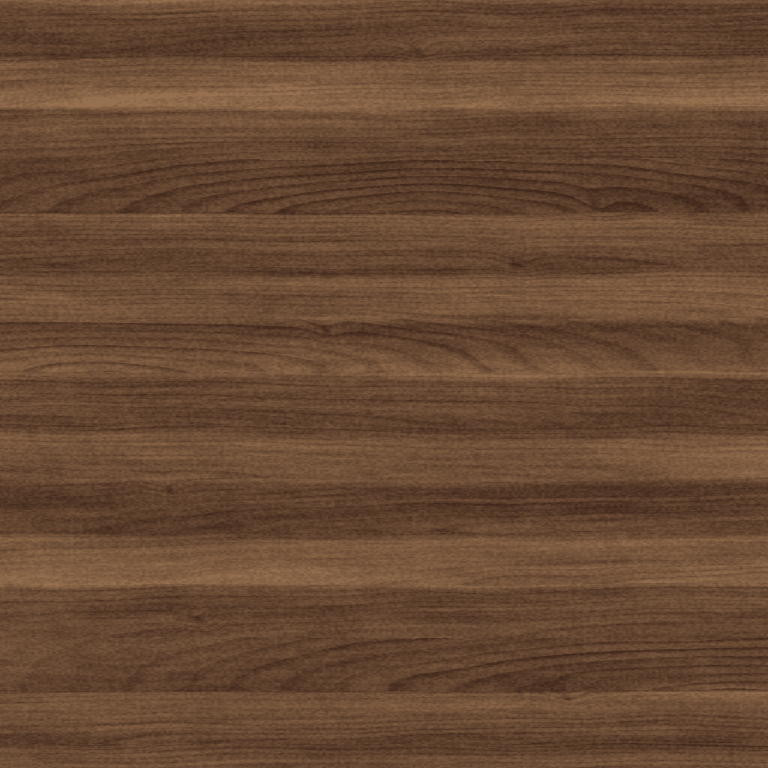
This texture is drawn by a WebGL 2 fragment shader. Its source:

```glsl
#version 300 es
precision highp float;
// Dark walnut veneer: horizontal strips, each with its own tone and slope of tone.
// Flattened elliptical growth rings give straight grain or nested arches;
// stretched noise adds fibres, cellular noise adds pores, and a loop adds knots.

uniform vec2 u_resolution;
out vec4 outColor;

const float STRIPS = 14.46;
const float CYCLE = 9.0;
const float MEAN_TONE = 0.47;
const float CONTRAST = 1.12;
const float BASE_TONE[9] = float[9](0.35, 0.69, 0.43, 0.36, 0.50, 0.60, 0.50, 0.34, 0.61);
const float TONE_SLOPE[9] = float[9](-0.16, 0.24, -0.12, -0.06, -0.38, 0.04, 0.42, -0.16, 0.06);
const vec3 DARK_WOOD = vec3(0.28, 0.18, 0.125);
const vec3 LIGHT_WOOD = vec3(0.56, 0.415, 0.292);

float hash(vec2 p) {
  vec3 q = fract(vec3(p.xyx) * 0.1031);
  q += dot(q, q.yzx + 33.33);
  return fract((q.x + q.y) * q.z);
}

float valueNoise(vec2 p) {
  vec2 i = floor(p), f = fract(p);
  f = f * f * (3.0 - 2.0 * f);
  float low = mix(hash(i), hash(i + vec2(1, 0)), f.x);
  float high = mix(hash(i + vec2(0, 1)), hash(i + vec2(1, 1)), f.x);
  return mix(low, high, f.y);
}

// Noise centred on zero
float variation(vec2 p) { return valueNoise(p) - 0.5; }

// Distance to the nearest scattered point
float cellular(vec2 p) {
  vec2 i = floor(p);
  float nearest = 2.0;
  for (int y = -1; y <= 1; y++)
    for (int x = -1; x <= 1; x++) {
      vec2 cell = i + vec2(x, y);
      vec2 point = cell + vec2(hash(cell), hash(cell + 57.3));
      nearest = min(nearest, distance(p, point));
    }
  return nearest;
}

float layeredSines(float x, float seed) {
  return 0.5 * sin(x * 5.0 + seed * 2.3) + 0.3 * sin(x * 11.0 + seed * 4.1)
       + 0.2 * sin(x * 23.0 + seed * 1.7);
}

float stripTone(float strip, float depth) {
  int k = int(mod(strip, CYCLE));
  return BASE_TONE[k] + TONE_SLOPE[k] * (depth - 0.5);
}

// Dark late wood: slow rise, quick fall, random strength per ring
float ringLine(float phase, float start) {
  float f = fract(phase);
  float line = smoothstep(start, 0.88, f) * (1.0 - smoothstep(0.88, 1.0, f));
  return line * mix(0.3, 1.0, hash(vec2(floor(phase), 7.0)));
}

// x: dark core, y: wide bulge that bends the grain
vec2 knots(vec2 uv) {
  vec2 sum = vec2(0.0);
  for (float i = 0.0; i < 7.0; i++) {
    vec2 centre = vec2(hash(vec2(i, 3.0)), (i + hash(vec2(i, 9.0))) / 7.0);
    vec2 q = (uv - centre) / vec2(0.006, 0.005);
    q.x += 0.5 * q.y;
    sum += vec2(exp(-dot(q, q)), exp(-0.06 * dot(q, q)));
  }
  return sum;
}

void main() {
  vec2 uv = gl_FragCoord.xy / u_resolution;
  vec2 knot = knots(uv);

  // Strip number and depth below its upper edge
  float s = (1.0 - uv.y) * STRIPS + 0.035 * layeredSines(uv.x, 1.0);
  float strip = floor(s), depth = s - strip;
  float k = mod(strip, CYCLE);
  float arched = (k == 3.0 || k == 6.0) ? 1.0 : 0.0;

  // Growth rings, as a distance in strip heights
  float centreX = 0.56 - 0.14 * (k - 3.0) + 0.39 * floor(strip / CYCLE);
  vec2 p = vec2((uv.x - centreX) * STRIPS / mix(26.0, 7.0, arched), depth - 1.05);
  float radius = length(p) + 0.04 * layeredSines(uv.x, strip + 3.0)
               + 0.08 * valueNoise(vec2(uv.x * 9.0, s * 2.5)) + 0.12 * knot.y;
  float rings = ringLine(radius * mix(12.0, 6.5, arched) + strip * 13.0, 0.45);
  float ringStrength = mix(0.20, 0.46 * exp(-0.4 * p.x * p.x), arched);

  // Broad tone, with strip edges from crisp to soft
  float softness = mix(0.06, 0.35, hash(vec2(k, 5.0)));
  float tone = mix(stripTone(strip - 1.0, 1.0 + depth), stripTone(strip, depth),
                   smoothstep(0.0, softness, depth));
  tone += 0.24 * variation(vec2(uv.x * 3.0, s * 1.6 + 20.0));
  tone += 0.16 * variation(vec2(uv.x * 2.5, radius * 5.0 + strip * 31.0));
  tone = MEAN_TONE + CONTRAST * (tone - MEAN_TONE);

  // Long fibres along the rings, short straight fibres, faint figure across them
  float fibre = variation(vec2(uv.x * 5.0, radius * 19.0 + strip * 47.0));
  tone += mix(0.26, 0.14, arched) * fibre;
  tone += 0.20 * variation(vec2(uv.x * 14.0, uv.y * 250.0 + 2.0 * layeredSines(uv.x, 6.0)));
  tone += 0.26 * variation(uv * vec2(256.0, 400.0) + 91.0);
  tone += 0.08 * variation(vec2(uv.x * 48.0 + uv.y * 30.0, s * 1.8));

  // Pores, rings and knots
  float pore = 1.0 - smoothstep(0.1, 0.6, cellular(uv * vec2(150.0, 320.0)));
  tone += 0.075 - 0.11 * pore - ringStrength * rings - 0.36 * knot.x + 0.05 * knot.y;

  outColor = vec4(mix(DARK_WOOD, LIGHT_WOOD, clamp(tone, -0.1, 1.1)), 1.0);
}
```
